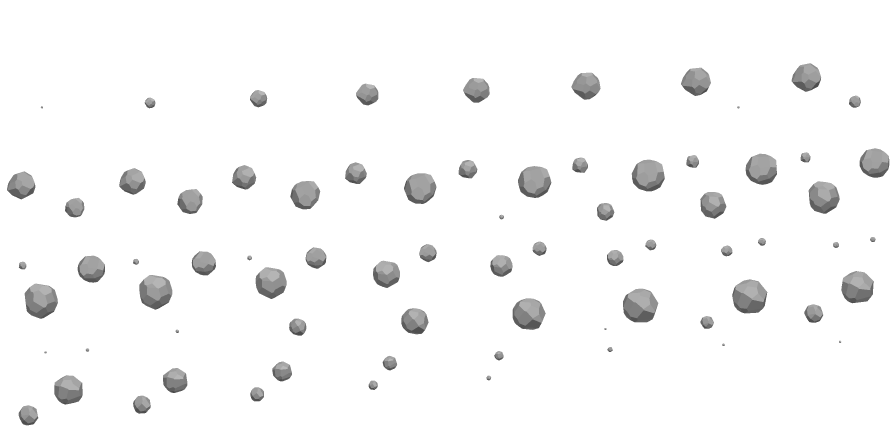
Reproduce this pattern procedurally as a Shadertoy shader.

```glsl
// Sheet of 8 x 4 animation frames: grey faceted rocks that rise, swell, tumble and shrink.

const vec2 GRID = vec2(8.0, 4.0);      // frames across and down
const float CELL = 96.0;               // units along one frame side
const int ROCKS = 5;
const int FACETS = 32;
const int SAMPLES = 3;                 // antialiasing samples per axis
const float SPIN = 0.13;               // radians per frame
const float FACET_NEAR = 0.88;         // facet distance from the rock centre
const float FACET_SPREAD = 0.11;
const float ROCK_BOUND = 1.35;         // culling radius
const float SHADE_DARK = 0.34;
const float SHADE_GAIN = 0.35;
const float SHADE_NOISE = 0.10;
const float GOLDEN_ANGLE = 2.39996;
const vec3 LIGHT = vec3(0.12, 0.60, 0.79);
const vec3 BACKGROUND = vec3(1.0);

// Birth frame and lifetime of each rock, in frames
const vec2 LIFE[ROCKS] = vec2[ROCKS](
    vec2(0, 18), vec2(6, 18), vec2(12, 12), vec2(17, 14), vec2(21, 7));

// Path keys at equal steps of the lifetime: x, y from the top, radius
const vec3 KEY_BIRTH[ROCKS] = vec3[ROCKS](
    vec3(36, 92, 1), vec3(57, 92, 1), vec3(46, 90, 2), vec3(56, 92, 1.5), vec3(39, 90, 1));
const vec3 KEY_GROWN[ROCKS] = vec3[ROCKS](
    vec3(21, 70, 12.2), vec3(74, 60, 14), vec3(35, 66, 14.5), vec3(67, 65, 15.5), vec3(25, 74, 8.3));
const vec3 KEY_WANING[ROCKS] = vec3[ROCKS](
    vec3(17, 49, 8), vec3(79, 29, 9), vec3(46, 36, 9.5), vec3(48.5, 28, 7.7), vec3(27.5, 53, 6.7));
const vec3 KEY_END[ROCKS] = vec3[ROCKS](
    vec3(22, 29, 2), vec3(75, 12, 1.5), vec3(39, 14, 1), vec3(48, 5, 1), vec3(35, 36, 2));

float hash(vec2 p) {
    return fract(sin(dot(p, vec2(127.1, 311.7))) * 43758.5);
}

// Cubic through the four keys, s from 0 to 3
vec3 rockState(int rock, float s) {
    float a = s - 1.0, b = s - 2.0, c = s - 3.0;
    return -a * b * c / 6.0 * KEY_BIRTH[rock] + s * b * c / 2.0 * KEY_GROWN[rock]
         - s * a * c / 2.0 * KEY_WANING[rock] + s * a * b / 6.0 * KEY_END[rock];
}

vec2 rotate(vec2 v, float angle) {
    float c = cos(angle), s = sin(angle);
    return vec2(c * v.x - s * v.y, s * v.x + c * v.y);
}

// Jittered spiral of directions over the sphere, tumbled by the spin angle
vec3 facetNormal(int facet, float seed, float angle) {
    float i = float(facet);
    float z = 1.0 - 2.0 * (i + 0.15 + 0.7 * hash(vec2(i, seed))) / float(FACETS);
    float turn = i * GOLDEN_ANGLE + 0.5 * (hash(vec2(seed + 9.0, i)) - 0.5);
    vec3 n = vec3(sqrt(1.0 - z * z) * vec2(cos(turn), sin(turn)), z);
    n.yz = rotate(n.yz, 0.7 + seed + angle);
    n.xz = rotate(n.xz, seed * 2.0 + 0.6 * angle);
    return n;
}

// Grey of a convex rock seen head on, or -1 outside it
float rockShade(vec2 p, float seed, float angle) {
    float front = 1e3, back = -1e3, shade = 0.0;
    for (int i = 0; i < FACETS; i++) {
        vec3 n = facetNormal(i, seed, angle);
        float tone = hash(vec2(float(i) + 3.0, seed + 5.0));
        float offset = FACET_NEAR + FACET_SPREAD * hash(vec2(seed, float(i) + 40.0));
        float depth = offset - dot(n.xy, p);
        if (n.z > 0.001) {
            if (depth < front * n.z) {
                front = depth / n.z;
                shade = SHADE_DARK + SHADE_GAIN * max(dot(n, LIGHT), 0.0)
                      + SHADE_NOISE * (tone - 0.5);
            }
        } else if (n.z < -0.001) {
            back = max(back, depth / n.z);
        } else if (depth < 0.0) {
            return -1.0;
        }
    }
    return front > back ? shade : -1.0;
}

vec3 sheetColor(vec2 uv) {
    vec2 grid = vec2(uv.x, 1.0 - uv.y) * GRID;
    vec2 cell = floor(grid);
    vec2 local = fract(grid) * CELL;
    float frame = cell.x + cell.y * GRID.x;
    for (int rock = 0; rock < ROCKS; rock++) {
        float age = frame - LIFE[rock].x;
        if (age < 0.0 || age > LIFE[rock].y) continue;
        vec3 state = rockState(rock, 3.0 * age / LIFE[rock].y);
        vec2 p = (local - state.xy) / state.z * vec2(1.0, -1.0);
        if (dot(p, p) > ROCK_BOUND * ROCK_BOUND) continue;
        float shade = rockShade(p, float(rock) + 1.0, age * SPIN);
        if (shade >= 0.0) return vec3(shade);
    }
    return BACKGROUND;
}

void mainImage(out vec4 fragColor, in vec2 fragCoord) {
    vec3 sum = vec3(0.0);
    for (int y = 0; y < SAMPLES; y++)
        for (int x = 0; x < SAMPLES; x++) {
            vec2 jitter = (vec2(x, y) + 0.5) / float(SAMPLES) - 0.5;
            sum += sheetColor((fragCoord + jitter) / iResolution.xy);
        }
    fragColor = vec4(sum / float(SAMPLES * SAMPLES), 1.0);
}
```
